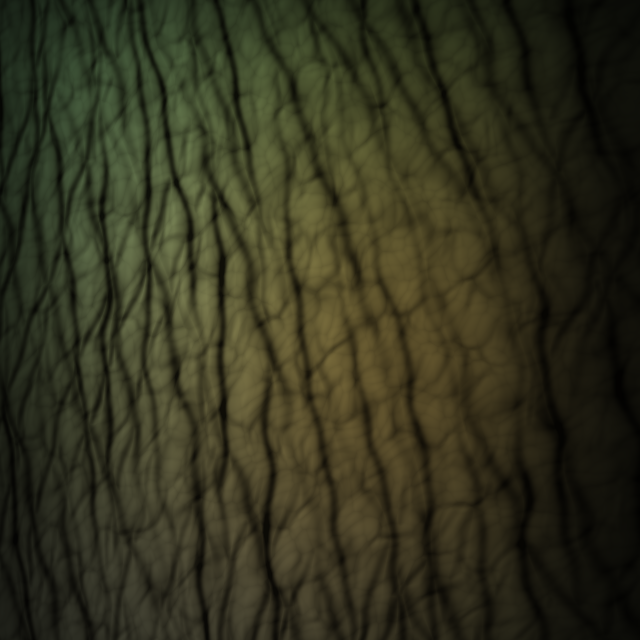
A Shadertoy shader for this texture:

```glsl
// Wrinkled leathery hide: long leaning folds over soft pillowy cells in dim, uneven light.

vec2 hash2(vec2 p) {
    vec3 q = fract(p.xyx * vec3(0.1031, 0.1030, 0.0973));
    q += dot(q, q.yzx + 33.33);
    return fract((q.xx + q.yz) * q.zy);
}

// Cellular noise: distances to the nearest and second nearest point
vec2 cells(vec2 p) {
    vec2 base = floor(p), nearest = vec2(4.0);
    for (int j = -1; j <= 1; j++)
    for (int i = -1; i <= 1; i++) {
        vec2 cell = base + vec2(i, j);
        float d = length(cell + 0.05 + 0.9 * hash2(cell + 50.0) - p);
        nearest = d < nearest.x ? vec2(d, nearest.x) : vec2(nearest.x, min(nearest.y, d));
    }
    return nearest;
}

// Family of nearly straight creases; each has its own path, strength and fading
float folds(vec2 p, float count, float lean, float seed) {
    float u = (p.x + lean * p.y) * count;
    float depth = 0.0;
    for (int i = -2; i <= 2; i++) {
        float id = floor(u) + float(i);
        vec2 r = hash2(vec2(id + 40.0, seed));
        float path = id + 0.25 + 0.5 * r.x
                   + 0.27 * sin(p.y * (3.0 + 4.0 * r.x) + 6.3 * r.y)
                   + 0.06 * sin(p.y * 29.0 + 40.0 * r.x)
                   + 0.03 * sin(p.y * 61.0 + 30.0 * r.y);
        float d = u - path;
        float fade = smoothstep(-0.9, 0.5, sin(p.y * (4.0 + 5.0 * r.y) + 40.0 * r.x));
        float strength = (0.7 + 0.3 * r.y) * (0.4 + 0.6 * fade);
        float profile = 0.62 * exp(-85.0 * d * d) + 0.38 * exp(-9.0 * d * d);
        depth = max(depth, strength * profile);
    }
    return depth;
}

float hideHeight(vec2 p) {
    // Tighter folds on the left, gentle overall sway
    vec2 q = vec2(1.3 * p.x - 0.35 * p.x * p.x, p.y);
    q.x += 0.012 * sin(5.0 * p.y + 4.0 * p.x) + 0.002 * sin(37.0 * p.y + 19.0 * p.x);

    // Crossing creases show most at the left, the bottom and the far right
    float crossing = max(1.0 - smoothstep(0.15, 0.45, p.x), 1.0 - smoothstep(0.05, 0.35, p.y));
    crossing = max(crossing, smoothstep(0.75, 0.95, p.x));
    float main = folds(q, 16.0, 0.13, 1.0);
    float leaning = 0.8 * folds(q, 12.0, 0.33, 7.0);
    float opposed = (0.15 + 0.6 * crossing) * folds(q, 16.0, -0.3, 13.0);
    float crease = max(main, max(leaning, opposed));
    crease += 0.2 * min(main, leaning);

    // Pillows, broken slanted wrinkles and fine grain
    vec2 slanted = vec2(q.x + 0.17 * q.y, q.y - 0.6 * q.x);
    slanted += 0.006 * sin(slanted.yx * vec2(47.0, 61.0) + 3.0 * sin(slanted * 23.0));
    vec2 pillow = cells(slanted * vec2(22.0, 17.0));
    vec2 grain = cells(slanted * vec2(52.0, 47.0) + 9.0);
    float broken = 0.5 + 0.5 * sin(31.0 * q.x + 4.0 * sin(19.0 * q.y));
    float wrinkle = broken * (1.0 - smoothstep(0.0, 0.4, pillow.y - pillow.x));
    return 1.0 - 0.68 * crease - 0.11 * wrinkle
         - 0.2 * pillow.x * pillow.x - 0.15 * grain.x * grain.x;
}

float glow(vec2 p, vec2 center, vec2 falloff) {
    vec2 d = (p - center) * falloff;
    return exp(-dot(d, d));
}

void mainImage(out vec4 fragColor, in vec2 fragCoord) {
    vec2 p = fragCoord / iResolution.xy;

    // Relief lit from the upper left
    float height = hideHeight(p);
    float relief = height - hideHeight(p + vec2(-0.005, 0.005));
    float shade = clamp(height + 0.4 * relief, 0.12, 1.2);

    // Pools of coloured light: ochre, teal, pale, grey and green
    vec3 light = vec3(0.085, 0.094, 0.064);
    light += vec3(0.33, 0.25, 0.115) * glow(p, vec2(0.54, 0.49), vec2(2.8, 2.1));
    light += vec3(0.10, 0.19, 0.13) * glow(p, vec2(0.17, 0.85), vec2(2.8, 2.2));
    light += vec3(0.15, 0.15, 0.12) * glow(p, vec2(0.24, 0.54), vec2(5.0, 3.0));
    light += vec3(0.10, 0.10, 0.10) * glow(p, vec2(0.30, 0.05), vec2(2.5, 4.0));
    light += vec3(0.03, 0.07, 0.03) * glow(p, vec2(0.60, 1.00), vec2(3.0, 3.0));

    // Dark borders
    light *= mix(1.0, 0.5, smoothstep(0.72, 1.0, p.x));
    light *= mix(0.7, 1.0, smoothstep(-0.05, 0.17, p.x));
    light *= 1.0 - 0.25 * smoothstep(0.88, 1.02, p.y);

    // Creases sink to a warm brown
    vec3 color = light * pow(vec3(shade), vec3(1.0, 1.03, 1.12));
    fragColor = vec4(color, 1.0);
}
```
